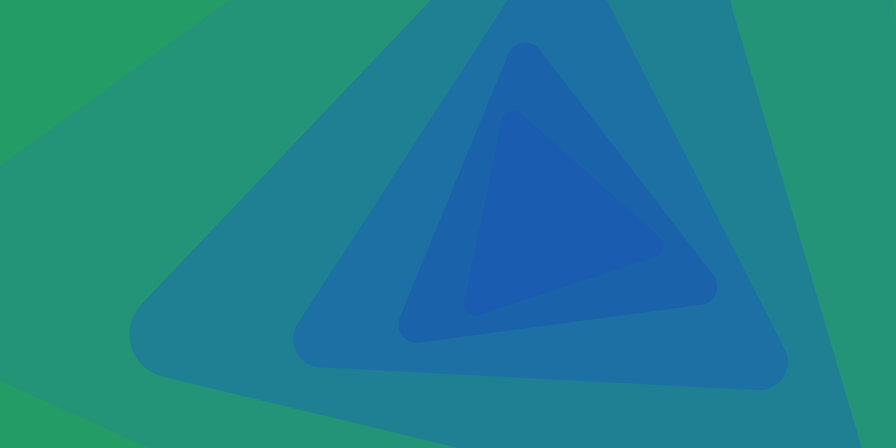
A WebGL 2 fragment shader for this background:

```glsl
#version 300 es
precision highp float;
// Nested rounded triangles, each turned and enlarged about one centre, from blue to green.

uniform vec2 u_resolution;
out vec4 fragColor;

const int LAYERS = 5;
const float SQRT3 = 1.7320508;
const vec2 CENTRE = vec2(0.6105, 0.5);   // fraction of the canvas
const float INNER_RADIUS = 0.1458;       // inradius in canvas heights
const float GROWTH = 1.54;               // size ratio between layers
const float INNER_ANGLE = 0.318;
const float ANGLE_STEP = -0.185;
const float CORNER = 0.183;              // corner radius over inradius

// Innermost layer first, backdrop last
const vec3 PALETTE[LAYERS + 1] = vec3[](
    vec3(0.10, 0.36, 0.69),
    vec3(0.10, 0.39, 0.67),
    vec3(0.11, 0.44, 0.64),
    vec3(0.12, 0.50, 0.58),
    vec3(0.14, 0.58, 0.47),
    vec3(0.14, 0.61, 0.40)
);

vec2 rotate(vec2 p, float angle) {
    float c = cos(angle), s = sin(angle);
    return vec2(c * p.x - s * p.y, s * p.x + c * p.y);
}

// Signed distance to an upright equilateral triangle
float triangleDistance(vec2 p, float inradius) {
    float halfSide = inradius * SQRT3;
    p = vec2(abs(p.x) - halfSide, p.y + inradius);
    if (p.x + SQRT3 * p.y > 0.0) {
        p = vec2(p.x - SQRT3 * p.y, -SQRT3 * p.x - p.y) * 0.5;
    }
    p.x -= clamp(p.x, -2.0 * halfSide, 0.0);
    return -length(p) * sign(p.y);
}

float roundedTriangle(vec2 p, float inradius, float corner) {
    return triangleDistance(p, inradius - corner) - corner;
}

// Smooth coverage across one pixel
float coverage(float dist, float pixel) {
    return clamp(0.5 - dist / pixel, 0.0, 1.0);
}

void main() {
    float pixel = 1.0 / u_resolution.y;
    vec2 p = (gl_FragCoord.xy - CENTRE * u_resolution) * pixel;
    vec3 color = PALETTE[LAYERS];

    // Paint from the largest triangle inwards
    for (int i = LAYERS - 1; i >= 0; i--) {
        float layer = float(i);
        float radius = INNER_RADIUS * pow(GROWTH, layer);
        vec2 local = rotate(p, -(INNER_ANGLE + ANGLE_STEP * layer));
        float dist = roundedTriangle(local, radius, radius * CORNER);
        color = mix(color, PALETTE[i], coverage(dist, pixel));
    }

    fragColor = vec4(color, 1.0);
}
```
